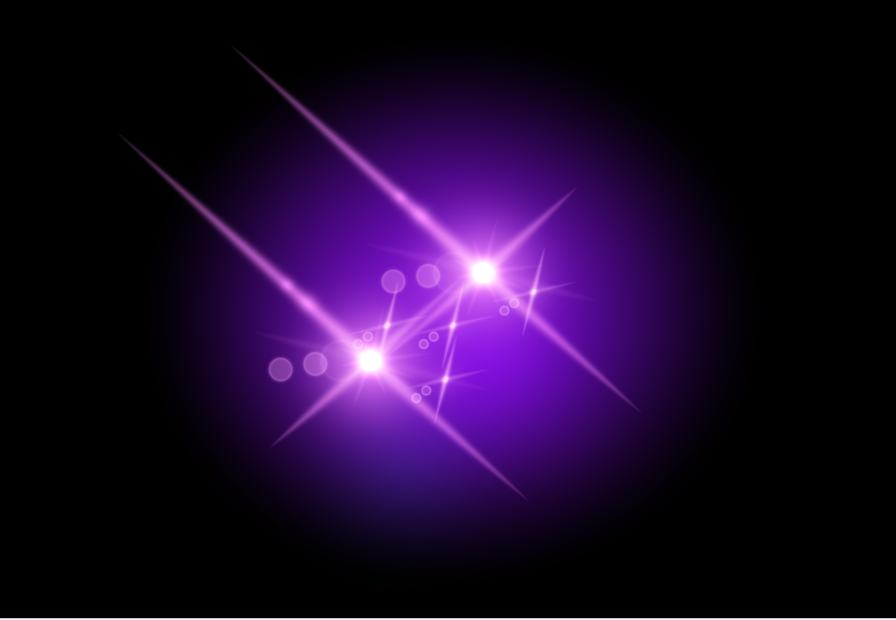
This background is drawn by a WebGL 1 fragment shader. Its source:

```glsl
precision highp float;
// Two violet star flares with lens bubbles and small sparkles in a dark purple glow.
uniform vec2 u_resolution;

const vec3 VIOLET = vec3(0.42, 0.04, 0.76);
const vec3 INDIGO = vec3(0.02, 0.09, 0.16);
const vec3 ORCHID = vec3(0.82, 0.42, 0.84);
const vec3 PINK = vec3(0.90, 0.54, 0.93);
const vec3 WHITE = vec3(1.0, 0.97, 1.0);
const vec3 PALE = vec3(0.96, 0.94, 0.96);

float hash(float n) {
  return fract(sin(n * 12.9898) * 43758.5453);
}

vec3 screen(vec3 base, vec3 light) {
  return 1.0 - (1.0 - base) * (1.0 - clamp(light, 0.0, 1.0));
}

float glow(vec2 p, float radius) {
  return exp(-dot(p, p) / (radius * radius));
}

// Tapering beam from the origin to its tip
float ray(vec2 p, vec2 tip, float width) {
  float len = length(tip);
  vec2 dir = tip / len;
  float t = dot(p, dir) / len;
  float across = dot(p, vec2(-dir.y, dir.x));
  float fade = clamp(1.0 - t, 0.0, 1.0);
  float w = width * pow(fade, 0.8) + 0.001;
  return exp(-across * across / (w * w)) * pow(fade, 0.55) * smoothstep(-0.02, 0.02, t);
}

// Beam running both ways through the origin
float beam(vec2 p, vec2 tip, float width) {
  return max(ray(p, tip, width), ray(p, -tip, width));
}

// Translucent disc with a brighter rim
float bubble(vec2 p, float radius, float fill, float rim, float pixel) {
  float d = length(p) - radius;
  float disc = smoothstep(pixel, -pixel, d);
  float edge = exp(-pow(d / (0.1 * radius + 0.6 * pixel), 2.0));
  return disc * fill + edge * rim;
}

vec3 starFlare(vec2 p, float pixel) {
  // Halo and hot core
  vec3 light = VIOLET * 0.22 * glow(p, 0.17);
  light += PINK * (0.62 * glow(p, 0.085) + 0.45 * exp(-length(p) / 0.028));
  light += WHITE * 0.9 * glow(p, 0.019);

  // Fine irregular spikes around the core
  for (int i = 0; i < 12; i++) {
    float n = float(i);
    float angle = (n + hash(n + 1.0)) * 0.5236;
    float reach = 0.05 + 0.07 * hash(n + 20.0);
    light += PINK * 0.15 * ray(p, reach * vec2(cos(angle), sin(angle)), 0.005);
  }

  // Four main beams and a faint crossing streak
  float beams = ray(p, vec2(-0.408, 0.368), 0.0135);
  beams += 0.9 * ray(p, vec2(0.255, -0.226), 0.012);
  beams += 0.85 * ray(p, vec2(0.151, 0.138), 0.011);
  beams += 0.85 * ray(p, vec2(-0.162, -0.140), 0.011);
  beams += 0.22 * beam(p, vec2(0.190, -0.047), 0.011);
  light = screen(light, ORCHID * beams);

  // Knots on the long beam
  float knots = glow(p - vec2(-0.134, 0.123), 0.010);
  knots += glow(p - vec2(-0.100, 0.094), 0.016);
  light += PINK * knots * 0.25;

  // Lens bubbles
  float discs = bubble(p - vec2(-0.145, -0.014), 0.019, 0.36, 0.16, pixel);
  discs += bubble(p - vec2(-0.089, -0.005), 0.019, 0.36, 0.16, pixel);
  discs += bubble(p - vec2(-0.047, 0.0), 0.034, 0.12, 0.05, pixel);
  return screen(light, PINK * discs);
}

vec3 sparkle(vec2 p, float pixel) {
  float spikes = beam(p, vec2(0.018, 0.072), 0.0035);
  spikes += 0.5 * beam(p, vec2(0.068, 0.016), 0.003);
  vec3 light = PINK * spikes * 0.75 + WHITE * 0.3 * glow(p, 0.006);
  light += PINK * 0.14 * glow(p, 0.025);

  float rings = bubble(p - vec2(-0.047, -0.030), 0.007, 0.24, 0.4, pixel);
  rings += bubble(p - vec2(-0.031, -0.018), 0.007, 0.24, 0.4, pixel);
  return light + PINK * rings;
}

void main() {
  vec2 p = (gl_FragCoord.xy - 0.5 * u_resolution) / u_resolution.y;
  float pixel = 1.0 / u_resolution.y;

  // Oval backdrop with an indigo tint low down
  vec2 oval = (p - vec2(0.008, 0.0)) / vec2(0.510, 0.450);
  float body = pow(max(1.0 - dot(oval, oval), 0.0), 1.75);
  vec3 color = VIOLET * body;
  color += INDIGO * glow(p - vec2(-0.08, -0.25), 0.11) * 0.6;
  color += VIOLET * glow(p - vec2(0.08, -0.10), 0.13) * 0.2;

  // Paired flares
  color = screen(color, starFlare(p - vec2(0.057, 0.060), pixel));
  color = screen(color, starFlare(p - vec2(-0.125, -0.082), pixel));

  // Small sparkles
  color = screen(color, sparkle(p - vec2(0.138, 0.029), pixel));
  color = screen(color, sparkle(p - vec2(0.008, -0.025), pixel));
  color = screen(color, sparkle(p - vec2(-0.004, -0.112), pixel));
  color = screen(color, sparkle(p - vec2(-0.098, -0.025), pixel));

  // Thin pale strip along the lower border
  float strip = 1.0 - smoothstep(-0.5 * pixel, 0.5 * pixel, p.y + 0.5 - 0.0028);
  gl_FragColor = vec4(mix(color, PALE, strip), 1.0);
}
```
